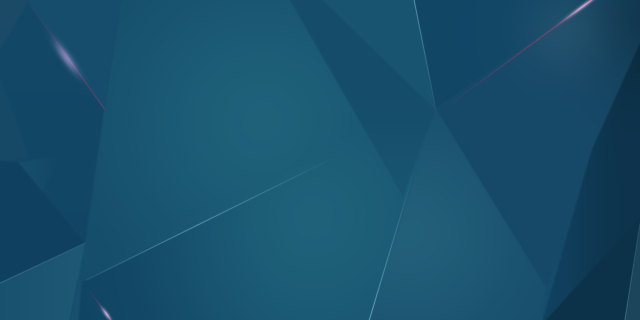
This background is drawn by a WebGL 1 fragment shader. Its source:

```glsl
precision highp float;
// Dark teal faceted glass background with thin bright seams and pink glints.

#define DEEP vec3(0.05, 0.205, 0.30)
#define NAVY vec3(0.065, 0.255, 0.38)
#define BLUE vec3(0.075, 0.29, 0.41)
#define TEAL vec3(0.12, 0.38, 0.475)
#define PALE vec3(0.14, 0.38, 0.48)
#define SEAM vec3(0.42, 0.68, 0.76)
#define PINK vec3(0.70, 0.22, 0.40)
#define EDGE_SOFT 0.005
#define SEAM_WIDTH 0.0021

uniform vec2 u_resolution;

// Signed distance to a line, positive on the right of a -> b
float side(vec2 p, vec2 a, vec2 b) {
  return dot(p - a, normalize(vec2(b.y - a.y, a.x - b.x)));
}

float cover(float d) {
  return smoothstep(-EDGE_SOFT, EDGE_SOFT, d);
}

// Convex facets, corners listed clockwise
float tri(vec2 p, vec2 a, vec2 b, vec2 c) {
  return cover(min(side(p, a, b), min(side(p, b, c), side(p, c, a))));
}

float quad(vec2 p, vec2 a, vec2 b, vec2 c, vec2 d) {
  return cover(min(min(side(p, a, b), side(p, b, c)),
                   min(side(p, c, d), side(p, d, a))));
}

// Round soft light
float glow(vec2 p, vec2 center, float radius) {
  vec2 q = (p - center) / radius;
  return exp(-dot(q, q));
}

// Thin line from a to b; strength runs from fadeA to fadeB
float seam(vec2 p, vec2 a, vec2 b, float fadeA, float fadeB) {
  vec2 ab = b - a;
  float t = clamp(dot(p - a, ab) / dot(ab, ab), 0.0, 1.0);
  float d = length(p - a - ab * t) / SEAM_WIDTH;
  return exp(-d * d) * mix(fadeA, fadeB, t);
}

// Light stretched along a direction
float glint(vec2 p, vec2 center, vec2 dir, vec2 size) {
  vec2 u = normalize(dir), q = p - center;
  q = vec2(dot(q, u), dot(q, vec2(-u.y, u.x))) / size;
  return exp(-dot(q, q));
}

void main() {
  vec2 p = gl_FragCoord.xy / u_resolution * vec2(2.0, 1.0);
  vec2 hub = vec2(1.362, 0.658);
  vec2 knot = vec2(0.266, 0.240);
  vec2 fold = vec2(0.326, 0.660);

  // Large central pane, dimmer beneath its diagonal seam
  float lit = max(glow(p, vec2(0.82, 0.62), 0.48), glow(p, vec2(0.98, 0.32), 0.50));
  vec3 col = mix(BLUE, TEAL, lit);
  float below = cover(side(p, vec2(0.27, 0.125), vec2(1.055, 0.513)));
  col -= vec3(0.015, 0.03, 0.025) * below * (1.0 - smoothstep(0.3, 0.95, p.x));

  // Left panes
  float left = max(quad(p, vec2(-0.1, 1.02), vec2(0.381, 1.02), fold, vec2(-0.1, 0.3)),
                   quad(p, vec2(-0.1, 0.66), fold, knot, vec2(-0.1, 0.24)));
  col = mix(col, mix(NAVY, BLUE, 0.4 + 0.3 * p.y), left);
  col = mix(col, BLUE + 0.012, tri(p, vec2(0.07, 1.02), vec2(0.381, 1.02), fold));
  col = mix(col, vec3(0.10, 0.29, 0.40),
            tri(p, vec2(-0.02, 0.81), vec2(-0.02, 1.02), vec2(0.102, 1.02)));
  col = mix(col, vec3(0.085, 0.285, 0.40),
            tri(p, vec2(-0.02, 0.49), vec2(-0.02, 0.82), vec2(0.091, 0.505)));
  col = mix(col, BLUE + 0.012, (1.0 - smoothstep(0.07, 0.2, p.x)) *
            tri(p, vec2(0.057, 0.492), vec2(0.20, 0.515), vec2(0.13, 0.40)));
  col = mix(col, mix(NAVY, DEEP, 0.1),
            quad(p, vec2(-0.02, 0.50), vec2(0.057, 0.492), knot, vec2(-0.02, 0.106)));
  col = mix(col, mix(BLUE, PALE, 0.3 + 1.2 * p.x),
            quad(p, vec2(-0.02, 0.106), knot, vec2(0.215, -0.02), vec2(-0.02, -0.02)));
  col = mix(col, BLUE + 0.018,
            quad(p, knot, vec2(0.255, 0.115), vec2(0.35, -0.02), vec2(0.215, -0.02)));

  // Wedge and panes around the hub
  col = mix(col, mix(BLUE, TEAL, 0.1 + 0.3 * smoothstep(0.75, 0.4, p.y)),
            quad(p, vec2(0.894, 1.02), vec2(0.989, 1.02), hub, vec2(1.258, 0.388)));
  col = mix(col, mix(BLUE, TEAL, 0.4),
            tri(p, vec2(0.989, 1.02), vec2(1.290, 1.02), hub));
  col = mix(col, mix(BLUE, NAVY, 0.4),
            tri(p, vec2(1.290, 1.02), vec2(1.878, 1.02), hub));
  col = mix(col, mix(BLUE, vec3(0.09, 0.28, 0.405), 0.7),
            quad(p, hub, vec2(1.878, 1.02), vec2(2.2, 1.2), vec2(1.706, 0.102)));
  col = mix(col, mix(BLUE + 0.01, PALE, 0.9 * glow(p, vec2(1.28, 0.27), 0.34)),
            quad(p, hub, vec2(1.706, 0.102), vec2(1.693, -0.02), vec2(1.148, -0.02)));

  // Shaded right margin
  col = mix(col, mix(NAVY, DEEP, smoothstep(1.68, 1.95, p.x)),
            quad(p, vec2(1.69, -0.02), vec2(1.849, 0.531), vec2(2.02, 0.91), vec2(2.2, -0.02)));
  col = mix(col, DEEP * 0.95,
            tri(p, vec2(1.688, -0.02), vec2(2.02, 0.345), vec2(1.95, -0.02)));
  col = mix(col, vec3(0.11, 0.27, 0.36),
            tri(p, vec2(1.95, -0.02), vec2(2.01, 0.36), vec2(2.1, -0.02)));
  col += vec3(0.055, 0.05, 0.04) * glow(p, vec2(1.78, 0.91), 0.14);
  col *= 1.0 - 0.25 * glow(p, vec2(2.05, 0.95), 0.22);

  // Pale seams
  float light = seam(p, vec2(0.27, 0.125), vec2(0.62, 0.298), 0.2, 0.75);
  light = max(light, seam(p, vec2(0.62, 0.298), vec2(1.055, 0.513), 0.75, 0.0));
  light += seam(p, vec2(1.154, 0.0), vec2(1.294, 0.466), 0.95, 0.0);
  light += seam(p, vec2(1.294, 1.0), hub, 0.8, 0.1);
  light += seam(p, vec2(0.0, 0.115), knot, 0.35, 0.2);
  light += seam(p, vec2(1.953, 0.0), vec2(2.0, 0.30), 0.45, 0.2);
  col = mix(col, SEAM, clamp(light, 0.0, 1.0) * 0.8);

  // Pink streaks and their glints
  float pink = seam(p, vec2(0.09, 0.99), fold, 0.1, 0.6);
  pink += seam(p, vec2(1.406, 0.674), vec2(1.849, 1.0), 0.1, 1.0);
  pink += seam(p, vec2(0.28, 0.09), vec2(0.347, 0.0), 0.1, 0.9);
  col = mix(col, PINK, clamp(pink, 0.0, 1.0) * 0.8);
  vec2 fall = vec2(0.236, -0.33);
  col += vec3(0.40, 0.23, 0.30) * glint(p, vec2(0.208, 0.818), fall, vec2(0.055, 0.013));
  col += vec3(0.50, 0.36, 0.40) * glint(p, vec2(0.333, 0.018), fall, vec2(0.022, 0.006));
  col += vec3(0.45, 0.33, 0.36) * glint(p, vec2(1.82, 0.979), vec2(0.443, 0.326), vec2(0.06, 0.006));

  gl_FragColor = vec4(col, 1.0);
}
```
